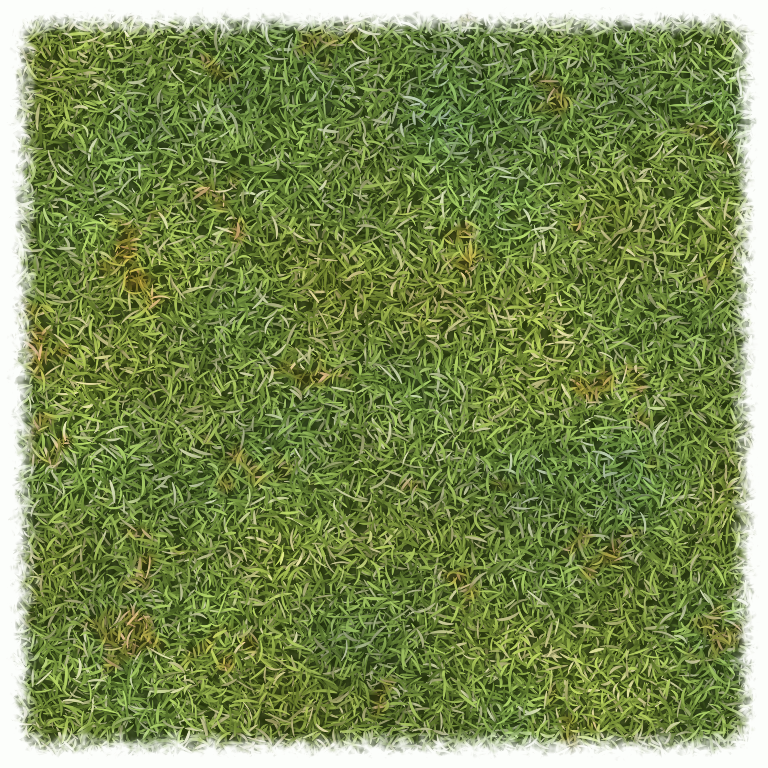
Give the GLSL for this texture, as a three.js fragment shader.

```glsl
varying vec2 vUv;

vec3 hash3(vec2 p) {
  vec3 q = fract(p.xyx * vec3(0.1031, 0.1030, 0.0973));
  q += dot(q, q.yxz + 33.33);
  return fract((q.xxy + q.yzz) * q.zyx);
}

float gradientDot(vec2 cell, vec2 offset) {
  float angle = 6.2832 * hash3(cell + 71.0).x;
  return dot(vec2(cos(angle), sin(angle)), offset);
}

float gradientNoise(vec2 p) {
  vec2 i = floor(p), f = fract(p);
  vec2 u = f * f * f * (f * (f * 6.0 - 15.0) + 10.0);
  vec2 e = vec2(1.0, 0.0);
  float low = mix(gradientDot(i, f), gradientDot(i + e, f - e), u.x);
  float high = mix(gradientDot(i + e.yx, f - e.yx), gradientDot(i + 1.0, f - 1.0), u.x);
  return mix(low, high, u.y);
}

mat2 rotation(float angle) {
  float c = cos(angle), s = sin(angle);
  return mat2(c, s, -s, c);
}

// Ramp from shaded green to sunlit green, with some dry pale blades
vec3 bladeColor(float tone, float dryness) {
  vec3 color = mix(vec3(0.18, 0.25, 0.07), vec3(0.44, 0.55, 0.22), smoothstep(0.0, 0.5, tone));
  color = mix(color, vec3(0.68, 0.80, 0.39), smoothstep(0.45, 1.0, tone));
  vec3 straw = mix(vec3(0.50, 0.52, 0.32), vec3(0.84, 0.86, 0.68), tone);
  return mix(color, straw, smoothstep(0.72, 0.92, dryness));
}

// One layer of bent, tapered blades, painted over what lies below
vec3 paintBlades(vec3 color, vec2 p, float layer) {
  vec2 home = floor(p);
  for (int y = -1; y <= 1; y++) {
    for (int x = -1; x <= 1; x++) {
      vec2 cell = home + vec2(float(x), float(y));
      vec3 place = hash3(cell + layer * 37.0 + 211.0);
      vec3 look = hash3(cell + layer * 53.0 + 467.0);
      vec2 q = rotation(6.2832 * place.z) * (p - cell - place.xy);
      float halfLength = mix(0.30, 0.72, look.x);
      float along = q.x / halfLength;
      q.y += (look.y - 0.5) * 0.35 * along * along;
      float taper = sqrt(max(0.0, 1.0 - along * along));
      float halfWidth = mix(0.045, 0.085, fract(look.x * 7.3)) * taper;
      float inside = step(abs(along), 1.0);
      float shadow = inside * taper * (1.0 - smoothstep(0.0, 0.17, abs(q.y + 0.06)));
      float blade = inside * smoothstep(0.0, 0.3, taper)
        * (1.0 - smoothstep(halfWidth - 0.03, halfWidth + 0.03, abs(q.y)));
      float tone = clamp(look.z * 0.72 + layer * 0.022 + along * 0.12, 0.0, 1.0);
      color = mix(color, vec3(0.13, 0.19, 0.06), shadow * 0.32);
      color = mix(color, bladeColor(tone, fract(look.y * 11.7)), blade);
    }
  }
  return color;
}

void main() {
  // Dark ground under many turned layers of blades
  vec3 color = vec3(0.19, 0.25, 0.09) + 0.1 * gradientNoise(vUv * 90.0);
  for (int i = 0; i < 14; i++) {
    float layer = float(i);
    vec2 p = rotation(layer * 1.3) * (vUv - 0.5) * (38.0 + mod(layer * 5.0, 9.0));
    color = paintBlades(color, p + layer * 3.7 + 60.0, layer);
  }

  // Broad changes of light, yellowing and small brown spots
  float light = gradientNoise(vUv * 5.0 + 3.0) + 0.6 * gradientNoise(vUv * 13.0 + 9.0);
  float yellowing = gradientNoise(vUv * 4.0 + 20.0) + 0.5 * gradientNoise(vUv * 9.0 + 31.0);
  float brown = smoothstep(0.25, 0.6, gradientNoise(vUv * 9.0 + 47.0) + 0.4 * gradientNoise(vUv * 34.0));
  color *= 1.0 + 0.16 * light;
  color *= 1.0 + yellowing * vec3(0.16, 0.02, -0.16);
  color *= mix(vec3(1.0), vec3(1.14, 0.90, 0.82), brown);

  // Frayed fade to a white margin with rounded corners
  vec2 corner = abs(vUv - 0.5) - 0.44;
  float outward = length(max(corner, 0.0)) + min(max(corner.x, corner.y), 0.0);
  float fray = 0.012 * gradientNoise(vUv * 60.0) + 0.008 * gradientNoise(vUv * 150.0);
  float brightness = dot(color, vec3(0.3, 0.6, 0.1));
  float fade = smoothstep(0.008, 0.042, outward + fray + 0.012 * (brightness - 0.5));
  gl_FragColor = vec4(mix(color, vec3(0.99, 0.995, 0.985), fade), 1.0);
}
```
